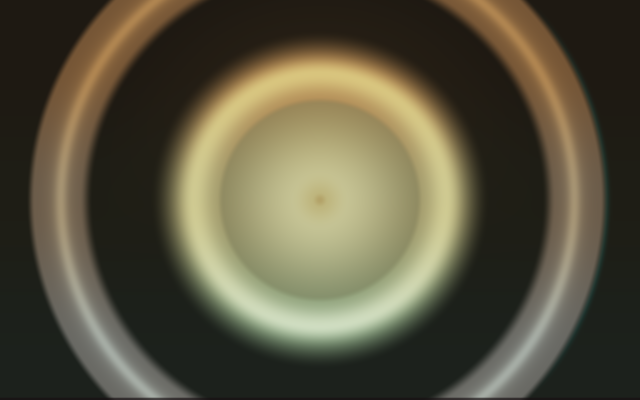
A WebGL 2 fragment shader for this background:

```glsl
#version 300 es
precision highp float;
// A glowing disc inside a wide soft ring, tinted warm above and cool green-grey below.
uniform vec2 u_resolution;
out vec4 fragColor;

// Vertical blend through three colours, low to high
vec3 tint(vec3 low, vec3 middle, vec3 high, float h) {
  return h < 0.5 ? mix(low, middle, smoothstep(0.12, 0.5, h))
                 : mix(middle, high, smoothstep(0.5, 0.85, h));
}

// Soft bump around a radius, with separate inner and outer widths
float bump(float r, float centre, float inner, float outer) {
  float d = (r - centre) / (r < centre ? inner : outer);
  return exp(-d * d);
}

void main() {
  vec2 uv = gl_FragCoord.xy / u_resolution;
  vec2 p = (gl_FragCoord.xy - 0.5 * u_resolution) / u_resolution.y;
  float r = length(p);
  float h = uv.y;

  // Dark backdrop, a little warmer within the ring
  vec3 color = tint(vec3(0.108, 0.128, 0.108), vec3(0.118, 0.115, 0.083), vec3(0.118, 0.098, 0.070), h);
  color += vec3(0.025, 0.018, 0.008) * smoothstep(0.58, 0.4, r) * smoothstep(0.3, 1.0, h);

  // Outer ring: flat body, inner sheen and a narrow highlight
  float ringR = length(p + vec2(0.006, 0.0));
  float body = smoothstep(0.562, 0.595, ringR) * smoothstep(0.728, 0.707, ringR);
  vec3 ring = tint(vec3(0.41, 0.41, 0.39), vec3(0.42, 0.36, 0.29), vec3(0.46, 0.335, 0.21), h);
  vec3 shine = tint(vec3(0.66, 0.69, 0.66), vec3(0.66, 0.59, 0.46), vec3(0.70, 0.53, 0.32), h);
  float sheen = 0.35 * bump(ringR, 0.642, 0.035, 0.035) + 0.6 * bump(ringR, 0.642, 0.016, 0.016);
  color = mix(color, mix(ring, shine, sheen), body);
  color += vec3(0.0, 0.07, 0.07) * bump(ringR, 0.724, 0.006, 0.007) * smoothstep(0.5, 0.7, p.x);

  // Halo fading outward from the disc
  vec3 halo = tint(vec3(0.52, 0.63, 0.49), vec3(0.62, 0.59, 0.41), vec3(0.70, 0.52, 0.31), h);
  color = mix(color, halo, smoothstep(0.425, 0.325, r));

  // Bright band around the disc
  vec3 band = tint(vec3(0.81, 0.87, 0.77), vec3(0.81, 0.79, 0.57), vec3(0.85, 0.77, 0.49), h);
  color = mix(color, band, bump(r, 0.316, 0.046, 0.030));

  // Inner disc, lighter toward the middle with a small dim core
  vec3 rim = tint(vec3(0.49, 0.56, 0.43), vec3(0.55, 0.53, 0.37), vec3(0.60, 0.51, 0.33), h);
  vec3 glow = tint(vec3(0.75, 0.80, 0.64), vec3(0.785, 0.775, 0.59), vec3(0.78, 0.72, 0.47), h);
  vec3 disc = mix(rim, glow, pow(1.0 - smoothstep(0.03, 0.27, r), 0.8));
  disc = mix(disc, vec3(0.72, 0.67, 0.43), 0.7 * smoothstep(0.075, 0.0, r));
  disc = mix(disc, vec3(0.66, 0.57, 0.34), 0.5 * smoothstep(0.02, 0.0, r));
  color = mix(color, disc, smoothstep(0.258, 0.240, r));

  // Thin dark lower edge
  color = mix(color, vec3(0.09, 0.06, 0.07), 0.7 * smoothstep(0.008, 0.003, h));
  fragColor = vec4(color, 1.0);
}
```
